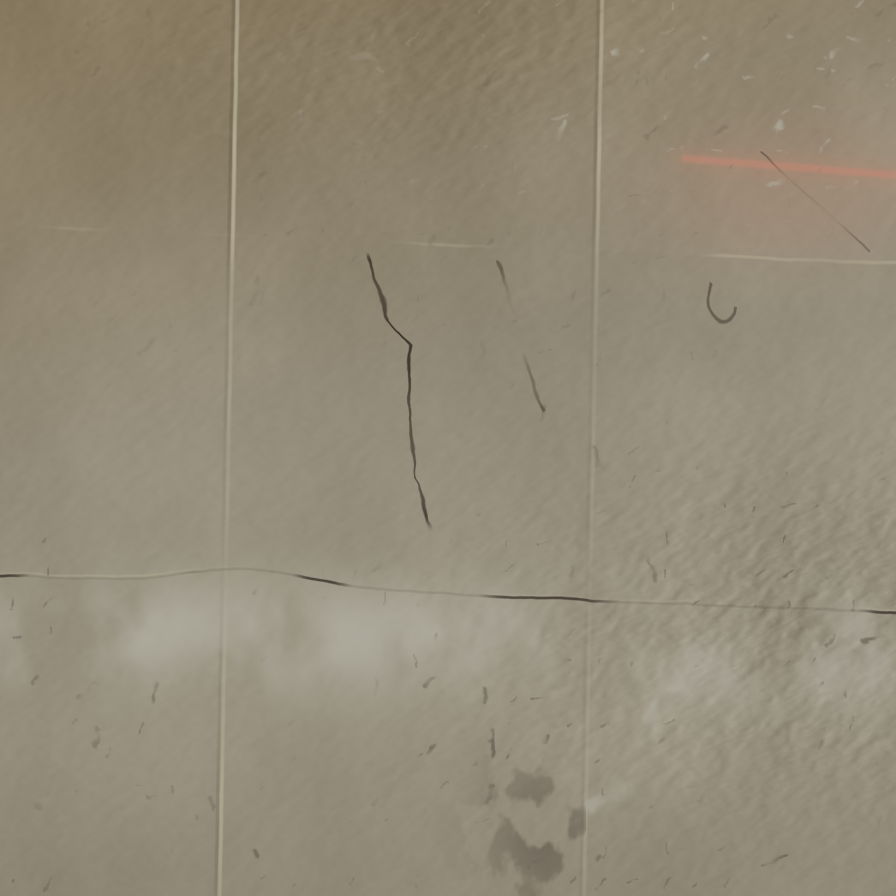
This texture is drawn by a three.js fragment shader. Its source:

```glsl
// Worn taupe stone tiles, three by three, with pale joints, cracks, veins and a rippled sheen.
#define TILE_SIZE vec2(0.407, 0.388)
#define GRID_ORIGIN vec2(0.245, 0.360)
#define GRID_SKEW vec2(0.020, -0.042)
#define JOINT_WIDTH 0.0036
#define CRACK_WIDTH 0.0030
#define STONE vec3(0.592, 0.564, 0.496)
#define BROWN vec3(0.525, 0.470, 0.370)
#define PALE vec3(0.690, 0.680, 0.630)
#define JOINT vec3(0.710, 0.685, 0.585)
#define DARK vec3(0.230, 0.195, 0.165)
#define PINK vec3(0.760, 0.530, 0.450)
varying vec2 vUv;

float hash(vec2 p) {
  return fract(sin(dot(p, vec2(127.1, 311.7))) * 43758.5453);
}
float noise(vec2 p) {
  vec2 i = floor(p), f = fract(p);
  f = f * f * (3.0 - 2.0 * f);
  return mix(mix(hash(i), hash(i + vec2(1.0, 0.0)), f.x),
             mix(hash(i + vec2(0.0, 1.0)), hash(i + 1.0), f.x), f.y);
}
float fbm(vec2 p) {
  float sum = 0.0, amp = 0.5;
  for (int i = 0; i < 4; i++) {
    sum += amp * noise(p);
    p = mat2(1.6, 1.2, -1.2, 1.6) * p + 7.3;
    amp *= 0.5;
  }
  return sum;
}
float stroke(float d, float width) {
  return 1.0 - smoothstep(width * 0.2, width, abs(d));
}
float segment(vec2 p, vec2 a, vec2 b) {
  vec2 ab = b - a;
  return length(p - a - ab * clamp(dot(p - a, ab) / dot(ab, ab), 0.0, 1.0));
}
float spot(vec2 p, vec2 center, vec2 radius) {
  vec2 q = (p - center) / radius;
  return exp(-dot(q, q));
}
// Short crooked marks, one in some cells of a grid
float flecks(vec2 p, float cells, float angle, float amount) {
  vec2 q = p * cells + angle * 9.0, id = floor(q);
  float a = angle + (hash(id + 3.1) - 0.5) * 1.6;
  vec2 center = 0.35 + 0.3 * vec2(hash(id + 5.7), hash(id + 9.2));
  vec2 dir = vec2(cos(a), sin(a)) * (0.04 + 0.2 * hash(id + 1.3));
  vec2 bent = fract(q) + 0.2 * (vec2(fbm(q * 5.0), fbm(q * 5.0 + 31.0)) - 0.47);
  float mark = stroke(segment(bent, center - dir, center + dir), 0.06);
  return mark * step(hash(id + 7.9), amount) * smoothstep(0.2, 0.8, noise(q * 6.0));
}

void main() {
  vec2 p = vUv;
  vec2 wobble = vec2(fbm(p * 30.0), fbm(p * 30.0 + 50.0)) - 0.47;
  float lower = 1.0 - smoothstep(0.42, 0.52, p.y);

  // Slightly skewed tile grid, its lower joint sagging
  vec2 grid = (p - GRID_ORIGIN - GRID_SKEW * p.yx) / TILE_SIZE;
  grid.y -= lower * 0.046 * exp(-pow((p.x - 0.28) / 0.10, 2.0));
  vec2 joint = (fract(grid + 0.5) - 0.5) * TILE_SIZE + wobble * vec2(0.001, 0.004);

  // Stone body, mottling and leathery relief
  vec3 color = mix(STONE, BROWN, smoothstep(0.58, 1.3, p.y + 0.25 * (1.0 - p.x)));
  color += (hash(floor(grid) + 4.0) - 0.5) * 0.012 + (fbm(p * vec2(8.0, 6.0)) - 0.47) * 0.07;
  color += (noise(p * 150.0) - 0.5) * 0.010 - 0.02 * (1.0 - smoothstep(0.0, 0.2, p.y));
  vec2 grain = mat2(0.8, -0.6, 0.6, 0.8) * (p + wobble * 0.01) * vec2(60.0, 110.0);
  float relief = fbm(grain) - fbm(grain + vec2(0.35, -0.5));
  float rippled = spot(p, vec2(0.92, 0.29), vec2(0.30, 0.18)) + 0.4 * spot(p, vec2(0.5, 0.95), vec2(0.3, 0.12));
  color += relief * 0.14 * (0.15 + rippled);

  // Broken pale sheen below the lower joint, and a pink cast
  float sheen = spot(p, vec2(p.x, 0.298 - 0.025 * p.x), vec2(1.0, 0.06)) * smoothstep(0.006, -0.03, -0.03 - joint.y * 0.0);
  float cloud = smoothstep(0.25, 0.75, fbm(p * vec2(15.0, 10.0) + 3.0));
  color = mix(color, PALE, sheen * cloud * 0.85);
  color = mix(color, PINK, 0.22 * spot(p, vec2(0.89, 0.79), vec2(0.15, 0.08)));
  float streak = segment(p, vec2(0.765, 0.823), vec2(1.02, 0.803));
  color = mix(color, PINK, stroke(streak, 0.007) * 0.5 + stroke(streak, 0.025) * 0.15);

  // Joints: worn pale uprights with a shaded side, faint levels, a dark lower hairline
  float wear = 0.3 + 0.6 * smoothstep(0.66, 0.76, p.y);
  wear += step(p.x, 0.45) * (0.15 + 0.3 * (1.0 - smoothstep(0.2, 0.3, p.y)));
  wear *= (0.5 + 0.5 * noise(p * 18.0)) * (1.0 - 0.7 * spot(p, vec2(p.x, 0.36), vec2(1.0, 0.06)));
  color = mix(color, DARK, stroke(joint.x + 0.004, JOINT_WIDTH) * wear * 0.22);
  color = mix(color, JOINT, stroke(joint.x, JOINT_WIDTH) * wear);
  color = mix(color, JOINT, stroke(joint.y, 0.003) * 0.45 * smoothstep(0.25, 0.8, noise(p * 12.0)));
  float hairline = stroke(joint.y + 0.002, 0.0025) * lower;
  color = mix(color, DARK, hairline * (0.12 + 0.7 * smoothstep(0.5, 0.85, noise(p * 14.0))));

  // Kinked main crack and fainter ones beside it
  vec3 bend = clamp((vec3(0.717, 0.642, 0.505) - p.y) / vec3(0.075, 0.027, 0.094), 0.0, 1.0);
  float path = 0.409 + dot(bend, vec3(0.023, 0.026, 0.021)) + wobble.x * 0.012;
  float crack = stroke(p.x - path, CRACK_WIDTH * (0.5 + noise(p * 30.0)));
  crack *= smoothstep(0.405, 0.425, p.y) * (1.0 - smoothstep(0.71, 0.72, p.y));
  color = mix(color, DARK, crack * (0.55 + 0.45 * noise(p * 22.0)));
  float side = segment(p + wobble * 0.012, vec2(0.557, 0.707), vec2(0.605, 0.544));
  color = mix(color, BROWN * 0.7, stroke(side, 0.003) * 0.8 * smoothstep(0.2, 0.7, noise(p * 21.0)));
  float scratch = segment(p + wobble * 0.006, vec2(0.85, 0.83), vec2(0.97, 0.72));
  color = mix(color, DARK, stroke(scratch, 0.002) * 0.5 * noise(p * 25.0));
  vec2 hook = p + wobble * 0.01 - vec2(0.806, 0.668);
  float curl = stroke(length(hook * vec2(1.0, 0.6)) - 0.016, 0.0025) * step(hook.x + hook.y, 0.004);
  color = mix(color, DARK, curl * 0.5);

  // Scattered dark flecks, pale veins and the lower stain
  float clustered = smoothstep(0.3, 0.65, fbm(p * 6.0 + 11.0)) * (0.35 + 0.65 * lower);
  float dark = flecks(p, 16.0, 1.2, 0.4) + 0.7 * flecks(p, 29.0, 1.0, 0.35);
  color = mix(color, DARK, dark * clustered * 0.4);
  float veined = smoothstep(0.70, 0.85, p.y) * smoothstep(0.15, 0.8, p.x);
  color = mix(color, PALE, (flecks(p, 13.0, 0.7, 0.5) + 0.6 * flecks(p, 24.0, 0.5, 0.4)) * veined * 0.7);
  float vein = segment(p + wobble * 0.04, vec2(0.67, 0.095), vec2(0.76, 0.235));
  color = mix(color, PALE, stroke(vein, 0.018) * smoothstep(0.25, 0.6, noise(p * 28.0)) * 0.6);
  float stain = spot(p, vec2(0.61, 0.07), vec2(0.07, 0.09)) * step(grid.x, 1.0);
  color = mix(color, DARK, stain * smoothstep(0.47, 0.62, fbm(p * vec2(34.0, 24.0))) * 0.35);

  gl_FragColor = vec4(color, 1.0);
}
```
